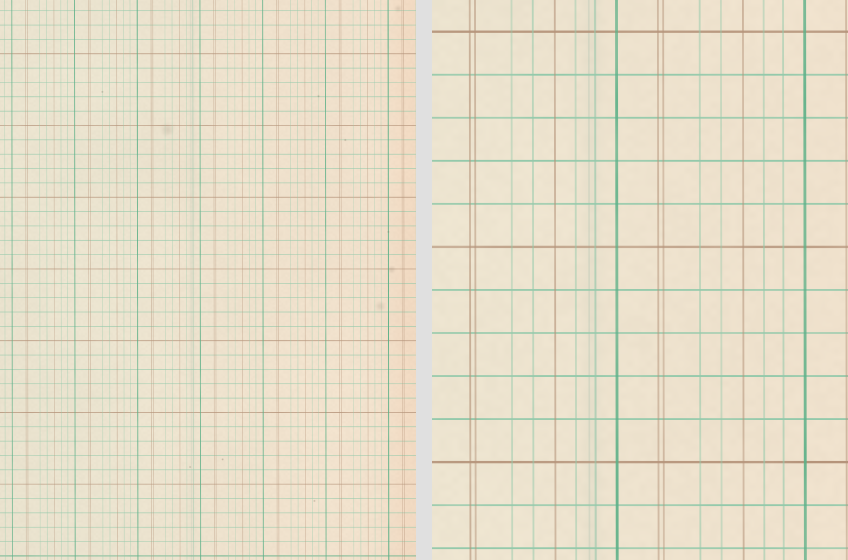
Left: the whole. Right: its middle third, enlarged.
Write a Shadertoy shader that draws this pattern.

```glsl
// Aged ledger paper: a ruled grid of green and brown ink on cream stock.
// Columns repeat a set of line offsets, rows repeat by rounding to the pitch;
// noise fades the ink and mottles the sheet, and a loop scatters specks.

const float COLUMN_PITCH = 0.1120;   // lengths are fractions of canvas height
const float COLUMN_START = 0.0210;
const float ROW_PITCH = 0.02562;
const float ROW_START = 0.0073;
const float FINE_WIDTH = 0.0011;
const float BOLD_WIDTH = 0.0017;

const vec3 PAPER_LEFT = vec3(0.920, 0.892, 0.812);
const vec3 PAPER_RIGHT = vec3(0.945, 0.884, 0.802);
const vec3 PAPER_EDGE = vec3(0.945, 0.850, 0.755);
const vec3 GREEN_INK = vec3(0.36, 0.69, 0.53);
const vec3 PALE_GREEN_INK = vec3(0.58, 0.79, 0.67);
const vec3 BROWN_INK = vec3(0.71, 0.58, 0.48);

float hash(vec2 p) {
    return fract(sin(dot(p, vec2(127.1, 311.7))) * 43758.5453);
}

float noise(vec2 p) {
    vec2 i = floor(p);
    vec2 f = fract(p);
    f = f * f * (3.0 - 2.0 * f);
    return mix(mix(hash(i), hash(i + vec2(1, 0)), f.x),
               mix(hash(i + vec2(0, 1)), hash(i + vec2(1, 1)), f.x), f.y);
}

// Share of a pixel covered by a line of the given width.
float lineCoverage(float dist, float width, float pixel) {
    return clamp(0.5 * (width + pixel) - abs(dist), 0.0, min(width, pixel)) / pixel;
}

vec3 applyInk(vec3 base, vec3 ink, float amount) {
    return mix(base, ink, clamp(amount, 0.0, 1.0));
}

// Ink strength: differs per line and drifts along its length.
float inkWear(float id, float along) {
    return 0.74 + 0.26 * hash(vec2(id, 3.7)) + 0.24 * (noise(vec2(along * 38.0, id * 7.3)) - 0.5);
}

vec3 paper(vec2 p, float across) {
    vec3 color = mix(PAPER_LEFT, PAPER_RIGHT, smoothstep(0.15, 0.85, across));
    color = mix(color, PAPER_EDGE, 0.9 * smoothstep(0.88, 1.0, across));
    float clouds = noise(p * 7.0) + 0.4 * noise(p * 30.0) - 0.7;
    float grain = noise(p * 260.0) - 0.5;
    return color + 0.013 * clouds + 0.014 * grain;
}

vec3 drawRows(vec3 color, vec2 p, float pixel) {
    float row = round((p.y - ROW_START) / ROW_PITCH);
    float dist = p.y - ROW_START - row * ROW_PITCH;
    float wear = inkWear(row + 50.0, p.x);
    if (row < 0.5) {
        return applyInk(color, GREEN_INK, 0.9 * wear * lineCoverage(dist, BOLD_WIDTH, pixel));
    }
    bool major = mod(row, 5.0) < 0.5;
    float width = major ? 0.0014 : FINE_WIDTH;
    vec3 ink = major ? BROWN_INK : PALE_GREEN_INK;
    return applyInk(color, ink, wear * lineCoverage(dist, width, pixel));
}

vec3 drawColumns(vec3 color, vec2 p, float pixel) {
    // Offsets within one column; the first is bold, a few are brown.
    float offsets[8] = float[8](0.0, 0.22, 0.248, 0.442, 0.555, 0.672, 0.782, 0.885);
    float x = p.x - COLUMN_START - 0.0013 * (1.0 - p.y);   // slight skew
    for (int i = 0; i < 8; i++) {
        float cell = round(x / COLUMN_PITCH - offsets[i]);
        float dist = x - (cell + offsets[i]) * COLUMN_PITCH;
        bool bold = i == 0;
        bool brown = i == 1 || i == 2 || i == 5;
        vec3 ink = bold ? GREEN_INK : (brown ? BROWN_INK : PALE_GREEN_INK);
        float width = bold ? BOLD_WIDTH : FINE_WIDTH;
        float strength = bold ? 0.95 : (brown ? 0.64 : 0.58);
        float wear = inkWear(cell * 8.0 + float(i), p.y);
        color = applyInk(color, ink, strength * wear * lineCoverage(dist, width, pixel));
    }
    return color;
}

// Faint crease with a ghosted pair of lines beside the third column.
vec3 drawCrease(vec3 color, vec2 p, float pixel) {
    float x = p.x - 0.3425 - 0.0013 * (1.0 - p.y);
    float pair = lineCoverage(abs(x) - 0.002, 0.001, pixel);
    float haze = exp(-x * x / 0.00003);
    return applyInk(color, vec3(0.70, 0.77, 0.70), 0.32 * pair + 0.12 * haze);
}

// Small dark flecks and wider soft grey stains.
vec3 drawSpecks(vec3 color, vec2 p, float aspect, float pixel) {
    for (int i = 0; i < 11; i++) {
        float id = float(i);
        vec2 center = vec2(hash(vec2(id, 1.3)) * aspect, hash(vec2(id, 8.9)));
        bool stain = i < 4;
        float radius = stain ? 0.004 + 0.005 * hash(vec2(id, 5.1)) : 0.0013;
        float soft = stain ? radius : pixel;
        float mask = 1.0 - smoothstep(radius - soft, radius + soft, length(p - center));
        color = applyInk(color, vec3(0.50, 0.45, 0.38), mask * (stain ? 0.16 : 0.40));
    }
    return color;
}

void mainImage(out vec4 fragColor, in vec2 fragCoord) {
    float pixel = 1.0 / iResolution.y;
    float aspect = iResolution.x * pixel;
    vec2 p = fragCoord * pixel;
    vec3 color = paper(p, p.x / aspect);
    color = drawCrease(color, p, pixel);
    color = drawRows(color, p, pixel);
    color = drawColumns(color, p, pixel);
    color = drawSpecks(color, p, aspect, pixel);
    fragColor = vec4(color, 1.0);
}
```
